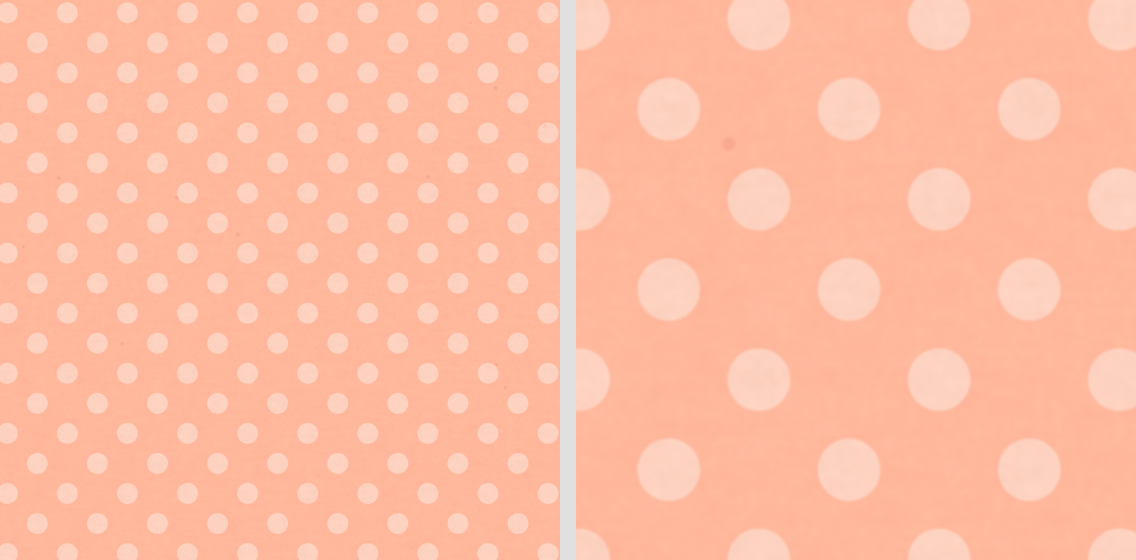
Left, the full canvas; right, a detail of the centre.
This pattern is drawn by a three.js fragment shader. Its source:

```glsl
// Staggered pale polka dots on softly mottled peach paper.
varying vec2 vUv;

const vec3 PEACH = vec3(1.0, 0.718, 0.61);
const vec3 PALE_DOT = vec3(0.992, 0.822, 0.75);
const vec3 SPECK_TINT = vec3(0.94, 0.59, 0.51);
const float DOT_SPACING = 0.1073;
const float DOT_RADIUS = 0.0186;
const vec2 DOT_ORIGIN = vec2(0.0130, 0.0115);
const float EDGE_SOFTNESS = 0.0014;

vec2 hash2(vec2 p) {
  vec3 q = fract(p.xyx * vec3(0.1031, 0.1030, 0.0973));
  q += dot(q, q.yzx + 33.33);
  return fract((q.xx + q.yz) * q.zy);
}

float cornerSlope(vec2 corner, vec2 offset) {
  return dot(hash2(corner) * 2.0 - 1.0, offset);
}

// Gradient noise, roughly -0.7 to 0.7
float gradientNoise(vec2 p) {
  vec2 i = floor(p);
  vec2 f = fract(p);
  vec2 u = f * f * f * (f * (f * 6.0 - 15.0) + 10.0);
  vec2 e = vec2(1.0, 0.0);
  float low = mix(cornerSlope(i, f), cornerSlope(i + e, f - e), u.x);
  float high = mix(cornerSlope(i + e.yx, f - e.yx),
                   cornerSlope(i + e.xx, f - e.xx), u.x);
  return mix(low, high, u.y);
}

// Distance to the nearest centre of a square grid
float gridDistance(vec2 p, float spacing) {
  return length((fract(p / spacing + 0.5) - 0.5) * spacing);
}

// Two square grids, the second shifted by half a cell
float dotMask(vec2 p, float spacing, float radius, float softness) {
  float d = min(gridDistance(p, spacing),
                gridDistance(p - 0.5 * spacing, spacing));
  return 1.0 - smoothstep(radius - softness, radius + softness, d);
}

// Broad clouds, fine grain and faint horizontal fibres
float paperGrain(vec2 p) {
  float clouds = gradientNoise(p * 16.0 + 7.0);
  float mottle = gradientNoise(p * 62.0 + 31.0);
  float grain = gradientNoise(p * 170.0 + 53.0);
  float fibres = gradientNoise(p * vec2(24.0, 130.0) + 91.0);
  return 0.2 * clouds + 0.3 * mottle + 0.35 * grain + 0.25 * fibres;
}

// Rare small blemishes, kept inside their own cells
float speckMask(vec2 p, float cells, float chance) {
  vec2 cell = floor(p * cells);
  vec2 centre = 0.2 + 0.6 * hash2(cell + 17.0);
  vec2 trait = hash2(cell + 71.0);
  float radius = mix(0.04, 0.09, trait.y);
  float d = length(fract(p * cells) - centre);
  return step(trait.x, chance) * (1.0 - smoothstep(0.3 * radius, radius, d));
}

void main() {
  float dots = dotMask(vUv - DOT_ORIGIN, DOT_SPACING, DOT_RADIUS, EDGE_SOFTNESS);
  vec3 colour = mix(PEACH, PALE_DOT, dots);

  // Paper wear shows most in the green and blue channels
  colour += paperGrain(vUv) * vec3(0.018, 0.045, 0.045);
  float specks = speckMask(vUv, 15.0, 0.07);
  colour = mix(colour, SPECK_TINT, 0.45 * specks * (1.0 - 0.7 * dots));

  gl_FragColor = vec4(clamp(colour, 0.0, 1.0), 1.0);
}
```
